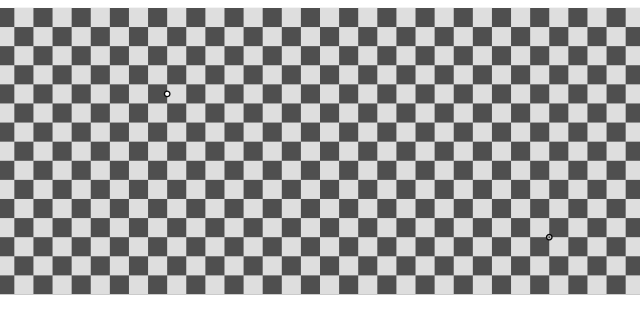
Give the GLSL for this pattern, as a WebGL 2 fragment shader.

```glsl
#version 300 es
precision highp float;
// Grey checkerboard, 15 rows deep, between white margins, with two small ringed pins.

uniform vec2 u_resolution;
out vec4 fragColor;

// Coverage of the region where d < 0, softened over one pixel.
float cover(float d, float px) {
    return clamp(0.5 - d / px, 0.0, 1.0);
}

// Square waves along both axes: +1 on even cells, -1 on odd cells.
vec2 squareWave(vec2 p, float px) {
    vec2 edge = abs(mod(p - 0.5, 2.0) - 1.0) - 0.5;
    return clamp(2.0 * edge / px, -1.0, 1.0);
}

// Black disc with a paler core.
vec3 drawPin(vec3 color, vec2 p, vec3 core, float px) {
    float r = length(p);
    color = mix(color, vec3(0.03), cover(r - 0.175, px));
    return mix(color, core, cover(r - 0.105, px));
}

void main() {
    // Cell units: x from the canvas centre, y from the foot of the board.
    float cell = 0.0597 * u_resolution.y;
    float px = 1.0 / cell;
    vec2 p = (gl_FragCoord.xy - u_resolution * vec2(0.5, 0.0797)) / cell;

    // Checks
    vec2 wave = squareWave(p, px);
    float light = 0.5 + 0.5 * wave.x * wave.y;
    vec3 checks = mix(vec3(0.31), vec3(0.87), light);

    // White margins above and below
    float board = cover(abs(p.y - 7.5) - 7.5, px);
    vec3 color = mix(vec3(1.0), checks, board);

    // Pins: one on a cell side, one on a cell corner with a dark centre
    color = drawPin(color, p - vec2(-8.0, 10.5), vec3(1.0), px);
    vec2 q = p - vec2(12.0, 3.0);
    color = drawPin(color, q, vec3(0.75), px);
    color = mix(color, vec3(0.2), cover(length(q) - 0.04, px));

    fragColor = vec4(color, 1.0);
}
```
